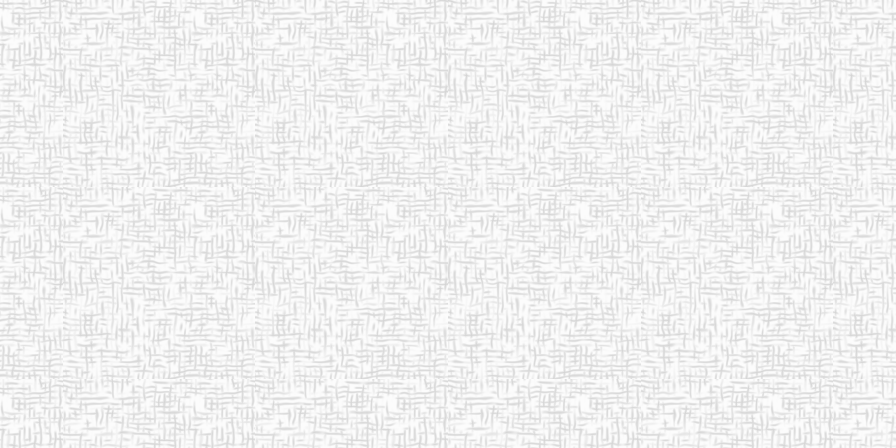
Give the GLSL for this texture, as a WebGL 2 fragment shader.

```glsl
#version 300 es
precision highp float;
// Embossed white canvas weave: a square patch of fine uneven threads, repeated.
uniform vec2 u_resolution;
out vec4 outColor;

float hash(vec2 p) {
    vec3 v = fract(p.xyx * vec3(0.1031, 0.1030, 0.0973));
    v += dot(v, v.yzx + 33.33);
    return fract((v.x + v.y) * v.z);
}

float noise(vec2 p) {
    vec2 i = floor(p), f = fract(p);
    f = f * f * (3.0 - 2.0 * f);
    return mix(mix(hash(i), hash(i + vec2(1, 0)), f.x),
               mix(hash(i + vec2(0, 1)), hash(i + vec2(1, 1)), f.x), f.y);
}

// Soft groove between neighbouring threads, broken into dashes along its length.
float groove(float across, float along, float bias, float seed, float pixel) {
    float line = floor(across);
    float distanceToLine = abs(across - line - 0.5);
    float profile = 1.0 - smoothstep(0.0, max(0.42, 1.2 * pixel), distanceToLine);
    float dashes = noise(vec2(line * 5.0 + seed, along * 0.8 + hash(vec2(line, seed))));
    return profile * smoothstep(0.05, 0.95, dashes + bias);
}

void main() {
    // Square patches, 2.327 to the canvas height, with a seam at mid-width.
    vec2 patchPos = (gl_FragCoord.xy - u_resolution * vec2(0.5, 0.153)) / u_resolution.y * 2.327;
    float pixel = 37.0 * 2.327 / u_resolution.y;

    // Thirty-seven threads each way, slightly bent.
    vec2 thread = fract(patchPos) * 37.0;
    vec2 coarse = vec2(noise(thread * 0.25 + 11.0), noise(thread * 0.25 + 47.0)) - 0.5;
    vec2 fine = vec2(noise(thread * 0.7 + 73.0), noise(thread * 0.7 + 95.0)) - 0.5;
    vec2 bent = thread + 0.6 * coarse + 0.4 * fine;

    // Areas lean gently towards upright or level threads.
    float lean = 0.45 * (noise(thread * 0.3 + 131.0) - 0.5);
    float upright = groove(bent.x, bent.y, lean, 17.0, pixel);
    float level = groove(bent.y, bent.x, -lean, 211.0, pixel);
    float shadow = max(upright, level) + 0.15 * min(upright, level);

    // Near-white cloth, darkened in the grooves.
    outColor = vec4(vec3(0.99 - 0.135 * shadow), 1.0);
}
```
